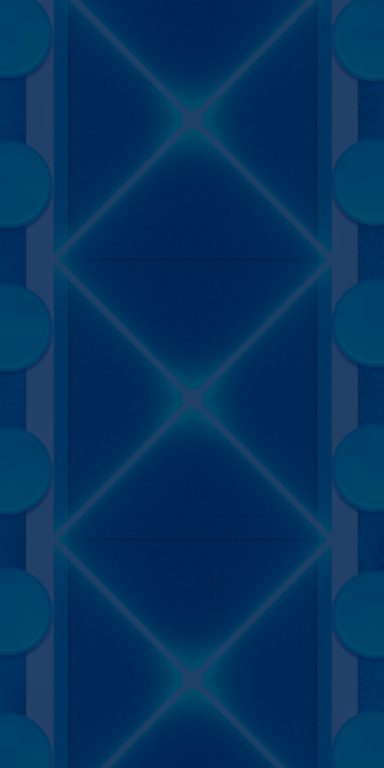
Reproduce this pattern procedurally as a WebGL 2 fragment shader.

```glsl
#version 300 es
precision highp float;
// Dim blue column of glowing crossed panels, flanked by rails and rows of round lamps.
uniform vec2 u_resolution;
out vec4 fragColor;

const vec3 NAVY = vec3(0.0, 0.145, 0.338);
const vec3 BLUE = vec3(0.0, 0.192, 0.385);
const vec3 STRIPE = vec3(0.0, 0.222, 0.405);
const vec3 TEAL = vec3(0.0, 0.285, 0.415);
const vec3 SLATE = vec3(0.135, 0.25, 0.405);

const float PANEL_PERIOD = 0.729;
const float PANEL_CENTER_Y = 0.96;
const float PANEL_HALF_WIDTH = 0.362;
const float AXIS_X = 0.502;
const float LAMP_PERIOD = 0.374;
const float LAMP_RADIUS = 0.114;

float hash(vec2 p) {
    vec3 q = fract(vec3(p.xyx) * 0.1031);
    q += dot(q, q.yzx + 33.33);
    return fract((q.x + q.y) * q.z);
}

float noise(vec2 p) {
    vec2 i = floor(p), f = fract(p);
    f = f * f * (3.0 - 2.0 * f);
    float low = mix(hash(i), hash(i + vec2(1, 0)), f.x);
    float high = mix(hash(i + vec2(0, 1)), hash(i + vec2(1, 1)), f.x);
    return mix(low, high, f.y);
}

// Coverage of the inside of a signed distance
float fill(float d, float soft) {
    return 1.0 - smoothstep(-soft, soft, d);
}

float band(float x, float center, float halfWidth, float soft) {
    return fill(abs(x - center) - halfWidth, soft);
}

// Dark panel with two glowing diagonals, a central node and a seam
vec3 crossPanel(vec2 p, float px) {
    float row = (p.y - PANEL_CENTER_Y) / PANEL_PERIOD;
    vec2 q = vec2(p.x - AXIS_X, (fract(row + 0.5) - 0.5) * PANEL_PERIOD);
    vec2 a = abs(q);
    vec2 normal = normalize(vec2(PANEL_PERIOD * 0.5, -PANEL_HALF_WIDTH));
    float line = abs(dot(a, normal));
    float center = length(q);
    float corner = length(a - vec2(PANEL_HALF_WIDTH, PANEL_PERIOD * 0.5));

    // Recessed face, raised edge stripes and weave
    float edge = smoothstep(0.321, 0.326, a.x);
    vec3 col = mix(NAVY, BLUE, 0.3 * smoothstep(0.05, 0.32, a.x));
    col = mix(col, STRIPE, edge * 0.75);
    col *= 1.0 - 0.25 * band(a.x, 0.322, 0.002, 0.004);
    col *= 0.96 + 0.08 * noise(p * 170.0);

    // Seam between neighbouring panels
    float seam = band(a.y, PANEL_PERIOD * 0.5, 0.001, max(px, 0.003));
    col *= 1.0 - 0.3 * seam * (1.0 - smoothstep(0.25, 0.33, a.x));

    // Light spilling from lines, node and corners
    float glow = 0.72 * exp(-line / 0.026) + 0.13 * exp(-line / 0.08);
    glow += 0.75 * exp(-center * center / 0.009);
    glow += 0.3 * exp(-corner * corner / 0.004);
    col = mix(col, TEAL, min(glow, 1.0));

    float core = fill(line - 0.0085, max(px, 0.004));
    float node = fill(center - 0.027, 0.009);
    return mix(col, SLATE, max(core * 0.85, node * 0.9));
}

// Outer wall and slate rail; x grows inward from the canvas edge
vec3 sideWall(vec2 p, float side, float px) {
    float shade = noise(vec2(p.x * 20.0, p.y * 7.0 + side * 31.0));
    vec3 col = mix(NAVY, STRIPE, 0.25 + 0.55 * shade);
    float grain = noise(p * 190.0 + side * 17.0) - 0.5;
    col *= 1.0 + grain * mix(0.06, 0.2, side);
    col *= 1.0 - 0.25 * band(p.x, 0.067, 0.001, 0.004);
    float rail = smoothstep(0.068 - px, 0.068 + px, p.x);
    return mix(col, SLATE * (0.98 + 0.04 * shade), rail);
}

// Round lamps with a soft shadow, dark rim and thin highlight
vec3 addLamps(vec3 col, vec2 p, float side, float px) {
    float y = p.y - 0.034 + side * 0.0065;
    float id = floor(y / LAMP_PERIOD + 0.5);
    float jitter = (hash(vec2(id, side + 5.0)) - 0.5) * 0.02;
    vec2 q = vec2(p.x - 0.022, y - id * LAMP_PERIOD - jitter);
    float d = length(q) - LAMP_RADIUS;
    float shadow = length(q + vec2(0.0, 0.009)) - LAMP_RADIUS;
    col = mix(col, NAVY, 0.65 * fill(shadow - 0.001, 0.007));

    float tint = noise(q * 18.0 + vec2(id * 7.0, side * 13.0));
    vec3 face = mix(STRIPE, TEAL, 0.45 + 0.3 * tint - q.y * 2.0);
    face = mix(face, BLUE, 0.5 * band(d, -0.004, 0.003, 0.004));
    float arc = smoothstep(-0.4, 0.9, -q.y / LAMP_RADIUS);
    face = mix(face, TEAL * 1.06, arc * band(d, -0.013, 0.002, 0.004));
    return mix(col, face, fill(d, px));
}

void main() {
    vec2 p = gl_FragCoord.xy / u_resolution.x;
    float px = 1.0 / u_resolution.x;
    float side = step(0.5, p.x);
    vec2 wall = vec2(mix(p.x, 1.0 - p.x, side), p.y);

    vec3 outer = addLamps(sideWall(wall, side, px), wall, side, px);
    float inPanel = band(p.x, AXIS_X, PANEL_HALF_WIDTH, px);
    fragColor = vec4(mix(outer, crossPanel(p, px), inPanel), 1.0);
}
```
